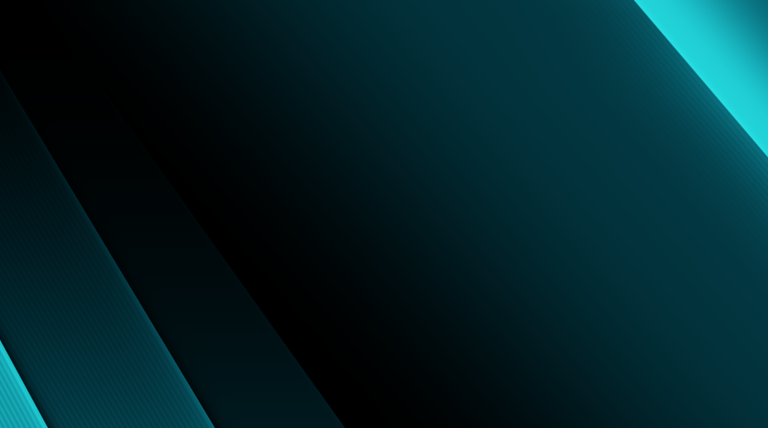
Reproduce this background procedurally as a WebGL 2 fragment shader.

```glsl
#version 300 es
precision highp float;
// Dark teal backdrop with slanted overlapping panels in two corners.
// Each panel is a half-plane given by two edge points; brightness is built as
// one scalar from distance falloffs and stripes, then tinted by a teal ramp.

uniform vec2 u_resolution;
out vec4 fragColor;

// Panel edges, upper point (xy) to lower point (zw), in canvas heights.
const vec4 EDGE_CORNER = vec4(1.481, 1.0, 1.794, 0.633);
const vec4 EDGE_OUTER  = vec4(0.091, 1.0, 0.806, 0.0);
const vec4 EDGE_MIDDLE = vec4(0.0, 0.836, 0.502, 0.0);
const vec4 EDGE_INNER  = vec4(0.0, 0.206, 0.112, 0.0);

const float FIELD_LIGHT   = 0.20;
const float CORNER_GLOW   = 0.24;
const float CORNER_LIGHT  = 0.82;
const float CORNER_DIM    = 0.42;
const float OUTER_LIGHT   = 0.10;
const float MIDDLE_LIGHT  = 0.24;
const float INNER_LIGHT   = 0.62;
const float SHADOW_WIDTH  = 0.012;
const float STRIPE_PERIOD = 0.011;
const float STRIPE_DEPTH  = 0.07;
const float TAU = 6.2831853;

// Signed distance to an edge, positive on its upper right side.
float edgeDistance(vec2 p, vec4 edge) {
    vec2 along = normalize(edge.zw - edge.xy);
    return dot(p - edge.xy, vec2(-along.y, along.x));
}

// Smooth coverage of the upper right side of an edge.
float coverage(float d) {
    float pixel = 1.0 / u_resolution.y;
    return smoothstep(-pixel, pixel, d);
}

// Falloff from 1 at the edge towards 0 at a distance.
float falloff(float d, float width) {
    return exp(-abs(d) / width);
}

float stripes(float d) {
    return 1.0 + STRIPE_DEPTH * sin(TAU * d / STRIPE_PERIOD);
}

// Brightness to teal: highlights turn paler, shadows lean blue.
vec3 teal(float light) {
    return vec3(0.19 * light * light, light, light * (1.24 - 0.26 * light));
}

void main() {
    vec2 p = gl_FragCoord.xy / u_resolution.y;
    float corner = edgeDistance(p, EDGE_CORNER);
    float outer  = edgeDistance(p, EDGE_OUTER);
    float middle = edgeDistance(p, EDGE_MIDDLE);
    float inner  = edgeDistance(p, EDGE_INNER);
    float depth  = clamp(1.0 - p.y, 0.0, 1.0);

    // Open field, brightening towards the corner panel
    float glow = CORNER_GLOW * falloff(corner, 0.08);
    glow *= mix(1.0, 0.6, smoothstep(0.75, 1.0, p.y));
    float field = FIELD_LIGHT * smoothstep(-1.12, -0.28, corner);
    field += glow * stripes(corner);

    // Bright corner panel with a lit rim
    float cornerPanel = CORNER_LIGHT - CORNER_DIM * smoothstep(0.03, 0.26, corner);
    cornerPanel += 0.08 * falloff(corner, 0.008);

    // Dark outer panel with a faint rim, shaded by the middle panel
    float outerPanel = OUTER_LIGHT * depth * depth;
    outerPanel += 0.03 * depth * falloff(outer, 0.004);
    outerPanel *= 1.0 - 0.8 * falloff(middle, SHADOW_WIDTH);

    // Middle panel, lit from below, shaded by the inner panel
    float middlePanel = MIDDLE_LIGHT * pow(depth, 1.5) * stripes(middle);
    middlePanel += 0.10 * depth * depth * falloff(middle, 0.04);
    middlePanel += 0.18 * depth * falloff(middle, 0.005);
    middlePanel *= 1.0 - 0.8 * falloff(inner, SHADOW_WIDTH);

    // Bright inner panel in the lower corner
    float innerPanel = INNER_LIGHT * stripes(inner) + 0.24 * falloff(inner, 0.012);

    // Stack the panels from front to back
    float light = mix(innerPanel, middlePanel, coverage(inner));
    light = mix(light, outerPanel, coverage(middle));
    light = mix(light, field, coverage(outer));
    light = mix(light, cornerPanel, coverage(corner));
    fragColor = vec4(teal(light), 1.0);
}
```
